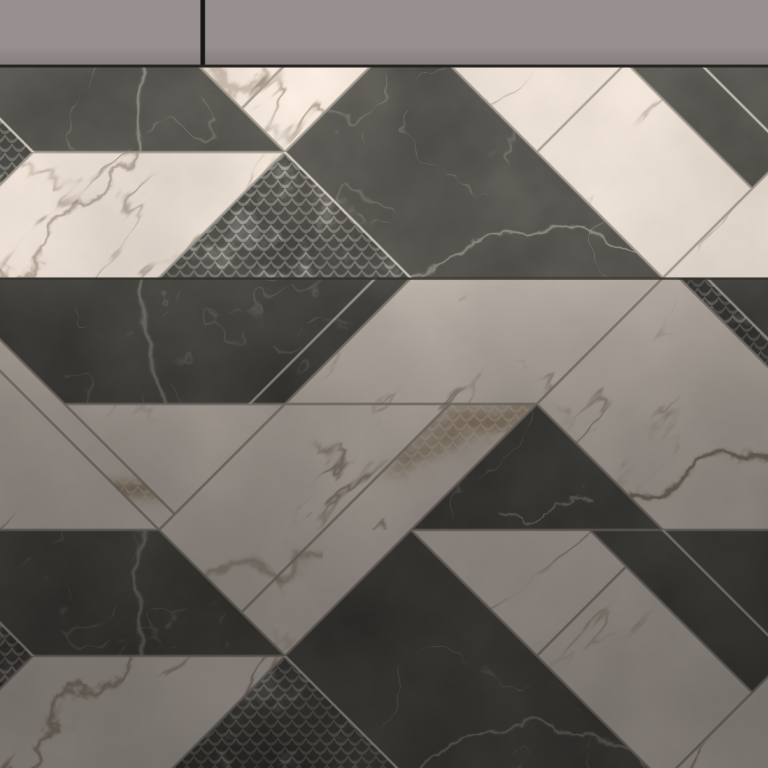
A three.js fragment shader for this pattern:

```glsl
varying vec2 vUv;

float hash(vec2 p) {
  vec3 q = fract(p.xyx * vec3(0.1031, 0.103, 0.0973));
  q += dot(q, q.yzx + 33.33);
  return fract((q.x + q.y) * q.z);
}

float noise(vec2 p) {
  vec2 i = floor(p), f = fract(p);
  f = f * f * (3.0 - 2.0 * f);
  return mix(mix(hash(i), hash(i + vec2(1, 0)), f.x),
             mix(hash(i + vec2(0, 1)), hash(i + vec2(1, 1)), f.x), f.y);
}

float fbm(vec2 p) {
  float sum = 0.0, amp = 0.5;
  for (int i = 0; i < 5; i++) {
    sum += amp * noise(p);
    p = mat2(1.6, 1.2, -1.2, 1.6) * p + 17.0;
    amp *= 0.5;
  }
  return sum;
}

float inside(float d) { return smoothstep(-0.01, 0.01, d); }
float band(float d, float lo, float hi) { return inside(d - lo) * inside(hi - d); }
float seam(float d) { return 1.0 - smoothstep(0.003, 0.017, abs(d)); }
float slant(float d) { return seam(d * 0.707); }
float vein(float d, float w) { return exp(-d * d / (w * w)); }

// Overlapping scallops in staggered rows
float scales(vec2 p) {
  vec2 q = p * vec2(9.0, 14.0);
  q.x += 0.5 * mod(floor(q.y), 2.0);
  vec2 f = fract(q);
  float arch = 0.85 - 2.8 * (f.x - 0.5) * (f.x - 0.5);
  return 1.0 - smoothstep(0.08, 0.3, abs(f.y - arch));
}

void main() {
  // Four tile rows per repeat; one unit is one row
  vec2 p = vec2(vUv.x - 0.371, 0.966 - vUv.y) / 0.164;
  float u = p.x, v = mod(p.y, 4.0);
  float rise = u + v, fall = u - v;
  float dark, rough = 0.0, grout, bright = 0.0;

  // Tile shapes and diagonal joints, row by row
  if (v < 1.0) {
    dark = max(inside(-1.0 - fall), inside(rise - 1.0) * (1.0 - band(fall, 1.0, 2.42)));
    rough = inside(-3.0 - fall);
    grout = max(max(slant(fall + 1.0), slant(rise - 1.0)), max(slant(fall - 1.0), slant(fall - 2.42)));
    grout = max(grout, slant(rise - 0.31) * inside(fall + 1.0));
    grout = max(grout, slant(rise - 3.0) * band(fall, 1.0, 2.42));
    bright = max(slant(fall - 3.0), slant(fall + 3.0));
  } else if (v < 2.0) {
    float upper = inside(5.0 - rise);
    rough = max(inside(-1.0 - rise), inside(rise - 1.0) * inside(-1.0 - fall));
    dark = max(max(rough, band(fall, -1.0, 1.0)), inside(fall - 2.42) * upper);
    dark *= max(inside(-1.0 - rise), inside(rise - 1.0));
    grout = max(max(slant(rise + 1.0), slant(rise - 1.0)), max(slant(fall - 1.0), slant(rise - 5.0)));
    grout = max(grout, slant(fall - 2.42) * upper);
    bright = max(slant(fall + 1.0), slant(fall - 3.0) * upper);
  } else if (v < 3.0) {
    dark = max(inside(fall + 4.75) * inside(3.0 - rise), inside(fall - 1.13));
    rough = band(fall, 1.13, 1.35);
    grout = max(max(slant(fall + 4.75), slant(fall + 5.0)), max(slant(rise - 3.0), slant(rise - 5.0)));
    grout = max(grout, slant(fall - 1.13));
    bright = max(slant(rise - 2.72) * inside(fall + 4.75), slant(fall - 1.35));
  } else {
    dark = inside(rise - 5.0) * inside(-1.0 - fall);
    grout = max(max(slant(fall + 5.0), slant(rise - 3.0)), max(slant(rise - 5.0), slant(rise - 4.31)));
    grout = max(grout, slant(fall + 4.75) * inside(3.0 - rise));
    grout = max(grout, slant(fall + 1.0) * inside(rise - 5.0));
  }

  // Horizontal joints
  grout = max(grout, seam(v - 1.0) * band(u, -2.0, 0.0));
  grout = max(grout, seam(v - 3.0) * band(u, -1.75, 2.0));
  grout = max(grout, seam(min(v, 4.0 - v)) * (1.0 - band(u, -1.0, 1.0)));

  // Pale marble with tan veins and a worn printed patch
  float cloud = fbm(p * 1.7), grain = fbm(p * 6.0 + 9.0);
  float warp = fbm(p * 3.0 + 4.0) - 0.5;
  float tan1 = 0.6 * vein(fbm(vec2(rise * 1.5, fall * 0.5) + 31.0) - 0.5, 0.012) * smoothstep(0.4, 0.7, cloud);
  tan1 += 0.55 * vein(rise + 0.25 + warp * 0.9, 0.04) * band(v, 1.0, 2.0);
  tan1 += 0.9 * vein(v - 3.68 + 0.29 * (u - 2.74) + warp * 0.5, 0.03) * inside(u - 2.6) * inside(v - 3.0);
  tan1 += 0.4 * vein(v - 0.25 + 0.3 * u + warp * 0.8, 0.06) * band(u, -0.8, 0.3) * inside(1.0 - v);
  float patchy = band(rise, 4.31, 5.0) * vein(v - 3.22 + 0.25 * (u - 1.3) + warp * 0.5, 0.17) * inside(v - 3.0);
  patchy += band(fall, -5.0, -4.75) * vein(v - 3.68, 0.08);
  vec3 pale = vec3(1.0, 0.95, 0.905) * (0.97 + 0.12 * (cloud - 0.5));
  pale = mix(pale, vec3(0.56, 0.5, 0.43), clamp(tan1, 0.0, 0.75));
  pale = mix(pale, vec3(0.66, 0.57, 0.46) + 0.12 * scales(p), patchy * (0.45 + 0.5 * grain));

  // Dark stone with thin light cracks and scalloped relief
  float crack = vein(u + 1.15 - 0.2 * step(2.0, v) * (v - 2.0) * (v - 2.0) + warp * 0.2, 0.016);
  crack += vein(v - 1.58 - 0.35 * (u - 2.05) * (u - 2.05) + warp * 0.4, 0.016) * band(v, 1.0, 2.0) * inside(u - 0.9);
  crack += vein(v - 3.92 + 0.43 * (u - 1.78) + warp * 0.9, 0.02) * band(u, 1.7, 2.45) * inside(v - 3.0);
  crack += 0.45 * vein(fbm(p * 0.9 + 52.0) - 0.48, 0.004) * smoothstep(0.35, 0.6, grain);
  vec3 stone = vec3(0.395, 0.385, 0.36) * (0.9 + 0.4 * (cloud - 0.4));
  stone = mix(stone, vec3(0.78, 0.75, 0.69), 0.55 * clamp(crack, 0.0, 1.0) * (1.0 - rough));
  stone += rough * (0.16 * scales(p) * (0.6 + grain) - 0.05 + 0.12 * smoothstep(0.5, 0.75, grain));

  vec3 color = mix(pale, stone, dark);
  color = mix(color, vec3(0.65, 0.62, 0.57), 0.85 * grout);
  color = mix(color, vec3(0.94, 0.91, 0.86), 0.75 * bright);

  // Lamp light under the cabinet, dimmer below the ledge
  float lamp = 0.97 - 0.03 * p.y + 0.03 * cos(u * 2.6);
  float shade = 0.5 + 0.25 * exp(-max(p.y - 2.0, 0.0) / 1.4) - 0.012 * abs(u - 1.0);
  color *= mix(lamp, shade, smoothstep(1.98, 2.03, p.y));
  color = mix(color, vec3(0.2, 0.19, 0.17), 0.85 * seam(p.y - 2.005));

  // Cabinet doors with a gap and a shadowed lower edge
  float rim = 0.914 - vUv.y;
  vec3 door = vec3(0.595, 0.565, 0.565) - 0.06 * smoothstep(-0.03, 0.0, rim);
  door = mix(door, vec3(0.09), 1.0 - smoothstep(0.0018, 0.0042, abs(vUv.x - 0.264)));
  color = mix(color, door, smoothstep(-0.001, 0.001, -rim));
  color = mix(color, vec3(0.15, 0.14, 0.13), 1.0 - smoothstep(0.0008, 0.003, abs(rim)));
  gl_FragColor = vec4(color, 1.0);
}
```
